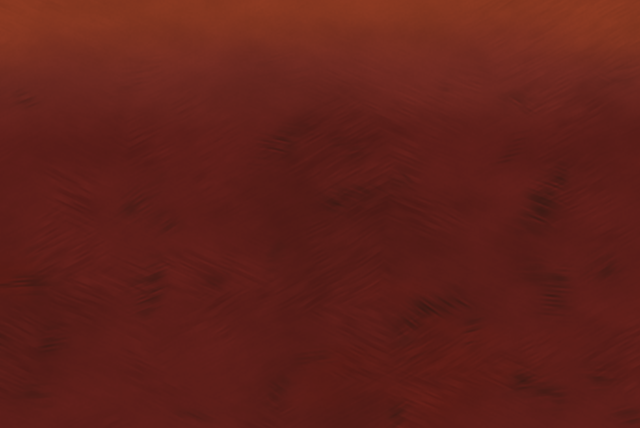
Reproduce this texture procedurally as a WebGL 1 fragment shader.

```glsl
precision highp float;
// Dark red painted wall with an amber upper edge, soft clouds and hatched smudges.
uniform vec2 u_resolution;

const vec3 AMBER = vec3(0.525, 0.213, 0.125);
const vec3 RUST = vec3(0.430, 0.160, 0.128);
const vec3 CRIMSON = vec3(0.362, 0.115, 0.097);
const vec3 MAROON = vec3(0.335, 0.108, 0.090);
const vec3 EMBER = vec3(0.440, 0.112, 0.072);
const vec3 SOOT = vec3(0.185, 0.095, 0.070);

float hash(vec2 p) {
  vec3 q = fract(vec3(p.xyx) * 0.1031);
  q += dot(q, q.yzx + 33.33);
  return fract((q.x + q.y) * q.z);
}

float noise(vec2 p) {
  vec2 cell = floor(p);
  vec2 f = fract(p);
  f = f * f * (3.0 - 2.0 * f);
  float low = mix(hash(cell), hash(cell + vec2(1.0, 0.0)), f.x);
  float high = mix(hash(cell + vec2(0.0, 1.0)), hash(cell + vec2(1.0)), f.x);
  return mix(low, high, f.y);
}

float fbm(vec2 p) {
  float sum = 0.0;
  float gain = 0.5;
  for (int i = 0; i < 5; i++) {
    sum += gain * noise(p);
    p = mat2(1.6, 1.2, -1.2, 1.6) * p + 17.3;
    gain *= 0.5;
  }
  return sum;
}

vec2 rotate(vec2 p, float angle) {
  float c = cos(angle);
  float s = sin(angle);
  return vec2(c * p.x + s * p.y, c * p.y - s * p.x);
}

// Fine bristle lines along one direction, centred on zero.
float bristles(vec2 p, float angle, float density) {
  vec2 q = rotate(p, angle);
  q.y += 0.010 * noise(q * 11.0);
  return noise(q * vec2(0.13, 1.0) * density + 60.0) - 0.5;
}

// Scattered soot: x is the soft stain, y the hatching drawn inside it.
vec2 smudges(vec2 p, float scale, float chance, float seed) {
  vec2 home = floor(p * scale);
  vec2 total = vec2(0.0);
  for (int j = -1; j <= 1; j++) {
    for (int i = -1; i <= 1; i++) {
      vec2 cell = home + vec2(float(i), float(j)) + seed;
      vec2 jitter = vec2(hash(cell + 3.1), hash(cell + 8.7));
      vec2 local = p - (cell - seed + 0.15 + 0.7 * jitter) / scale;
      float present = step(hash(cell + 21.9), chance);
      float strength = present * mix(0.35, 1.0, hash(cell + 5.3));
      float lean = mix(-0.35, 1.2, hash(cell + 13.7));
      vec2 axes = vec2(0.34, mix(0.15, 0.26, jitter.x)) / scale;
      vec2 q = rotate(local, lean) / axes;
      q += 0.9 * (vec2(noise(p * 17.0 + cell), noise(p * 17.0 - cell)) - 0.5);
      float stain = strength * exp(-1.7 * dot(q, q));
      float stroke = mix(-0.65, 0.65, hash(cell + 31.1));
      float lines = bristles(local + cell, stroke, 185.0);
      total += stain * vec2(1.0, lines);
    }
  }
  return total;
}

// Vertical fade from crimson through rust to amber.
vec3 wallColor(float height, float cloud) {
  vec3 color = mix(MAROON, CRIMSON, smoothstep(0.33, 0.56, cloud));
  color = mix(color, RUST, smoothstep(0.66, 0.85, height));
  return mix(color, AMBER, smoothstep(0.81, 0.99, height));
}

void main() {
  vec2 p = gl_FragCoord.xy / u_resolution.y;
  float cloud = fbm(p * vec2(2.6, 4.2) + 4.0);
  float mottle = fbm(p * vec2(10.0, 14.0) + 31.0);
  float height = p.y + 0.12 * (cloud - 0.48);
  vec3 color = wallColor(height, cloud);

  // Warm glow and gentle mottling
  float glow = smoothstep(0.50, 0.74, fbm(p * vec2(3.0, 5.5) + 52.0));
  color = mix(color, EMBER, 0.28 * glow * (1.0 - smoothstep(0.4, 0.75, p.y)));
  color *= 1.0 + 0.15 * (mottle - 0.48);

  // Fine brushwork in two directions, worn into separate patches
  float sweep = smoothstep(0.42, 0.58, noise(p * 5.0 + 70.0));
  float brush = mix(bristles(p, 0.5, 190.0), bristles(p, -0.42, 190.0), sweep);
  float worn = smoothstep(0.44, 0.62, fbm(p * 6.0 + 90.0));
  float lower = 1.0 - 0.6 * smoothstep(0.65, 0.9, p.y);
  color *= 1.0 + brush * lower * mix(0.03, 0.15, worn);

  // Faint canvas grain
  color *= 1.0 + 0.025 * (noise(p * 230.0 + 11.0) - 0.5);

  // Hatched smudges, fading out toward the amber edge
  vec2 soot = smudges(p, 4.2, 0.55, 40.0) + 0.7 * smudges(p, 7.0, 0.42, 85.0);
  float cover = 1.0 - smoothstep(0.68, 0.92, p.y);
  float shade = cover * (0.36 * soot.x + 1.05 * soot.y);
  color = mix(color, SOOT, clamp(shade, -0.1, 0.85));

  gl_FragColor = vec4(color, 1.0);
}
```
